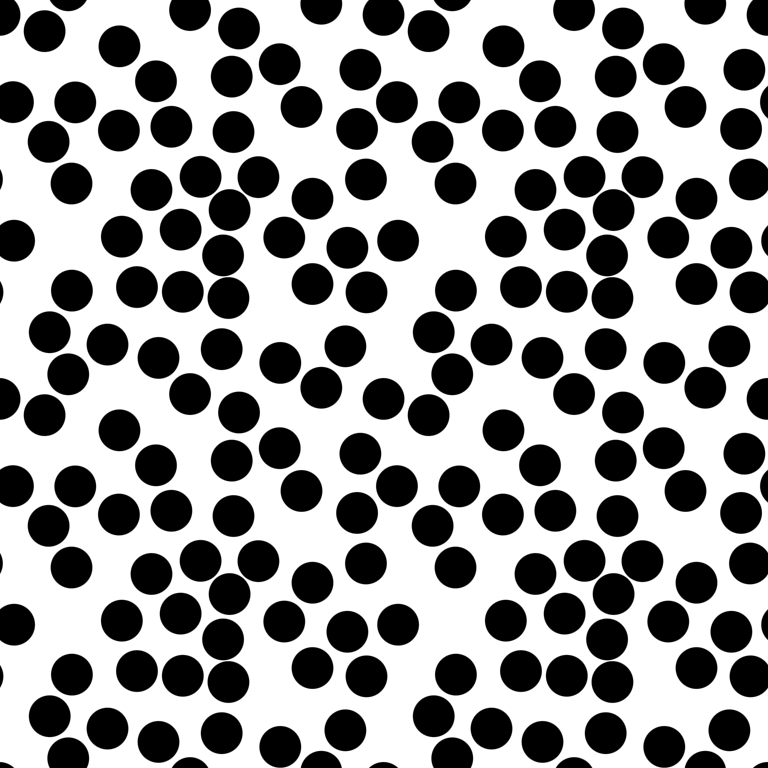
A WebGL 1 fragment shader for this pattern:

```glsl
precision highp float;

uniform vec2 u_resolution;

vec2 hash2(float n) {
  return fract(sin(vec2(n * 12.9898 + 4.1, n * 78.233 + 1.7)) * 43758.5453);
}

// Jittered centre of a cell on a skewed lattice; 44 cells fill a 44 unit tile
vec2 jittered(vec2 cell) {
  float row = 5.0 * cell.x + 6.0 * cell.y;
  float id = floor(mod(row + 0.5, 44.0));
  vec2 lattice = vec2(4.0 * (cell.y - cell.x), row);
  return lattice + (hash2(id + 1.0) - 0.5) * 5.4;
}

// Half of the push that clears a pair of centres
vec2 repel(vec2 here, vec2 other) {
  vec2 gap = here - other;
  float dist = max(length(gap), 0.0001);
  return gap / dist * max(5.5 - dist, 0.0) * 0.5;
}

void main() {
  // The canvas holds two by two copies of one seamless tile
  float side = min(u_resolution.x, u_resolution.y);
  vec2 pos = gl_FragCoord.xy / side * 88.0;
  float pixel = 88.0 / side;

  // Nearest lattice cell
  float u = (pos.y - 1.5 * pos.x) / 11.0;
  vec2 base = floor(vec2(u, u + pos.x * 0.25) + 0.5);

  // First spreading step on the surrounding five by five cells
  vec2 centre[25];
  for (int y = 0; y < 5; y++) {
    for (int x = 0; x < 5; x++) {
      vec2 cell = base + vec2(float(x), float(y)) - 2.0;
      vec2 here = jittered(cell);
      vec2 push = vec2(0.0);
      for (int j = -1; j < 2; j++) {
        for (int i = -1; i < 2; i++) {
          push += repel(here, jittered(cell + vec2(float(i), float(j))));
        }
      }
      centre[5 * y + x] = here + push;
    }
  }

  // Second spreading step on the inner cells, then the nearest centre
  float nearest = 44.0;
  for (int y = 1; y < 4; y++) {
    for (int x = 1; x < 4; x++) {
      vec2 here = centre[5 * y + x];
      vec2 push = vec2(0.0);
      for (int j = -1; j < 2; j++) {
        for (int i = -1; i < 2; i++) {
          push += repel(here, centre[5 * (y + j) + x + i]);
        }
      }
      nearest = min(nearest, distance(pos, here + push));
    }
  }

  // Black discs on white with a smooth rim
  float paper = smoothstep(-0.8 * pixel, 0.8 * pixel, nearest - 2.39);
  gl_FragColor = vec4(vec3(paper), 1.0);
}
```
